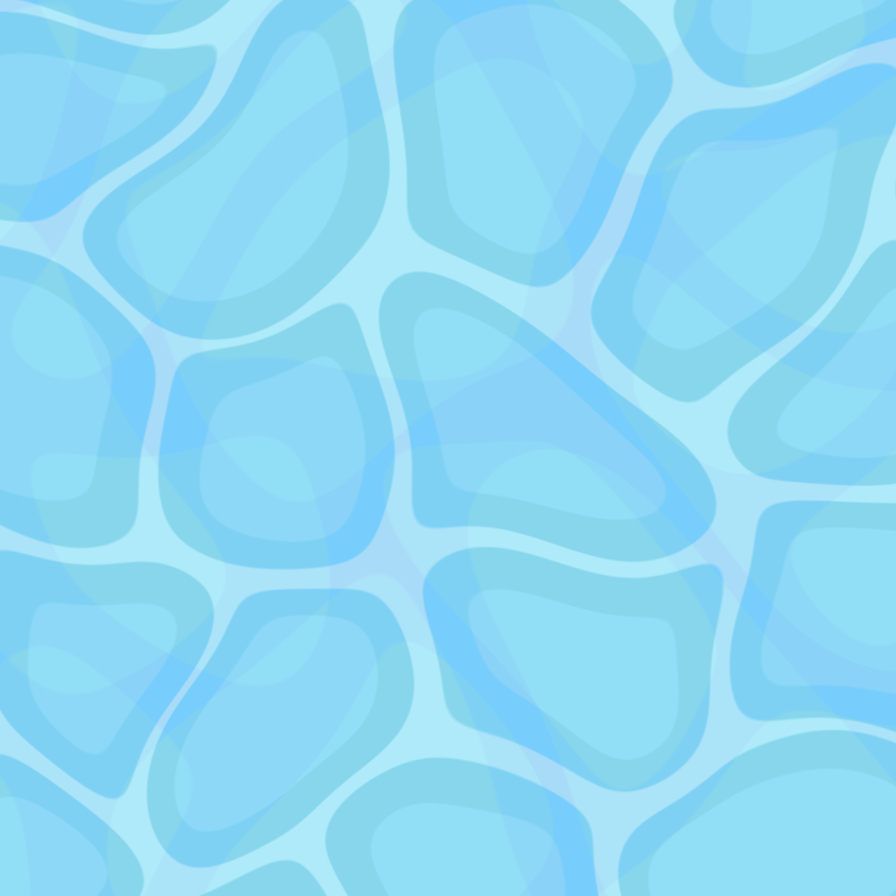
This texture is drawn by a WebGL 1 fragment shader. Its source:

```glsl
precision highp float;
uniform vec2 u_resolution;

const vec3 FOAM = vec3(0.685, 0.918, 0.980);
const vec3 FOAM_BLUE = vec3(0.660, 0.860, 0.970);
const vec3 RIM = vec3(0.530, 0.838, 0.925);
const vec3 RIM_BLUE = vec3(0.465, 0.805, 0.985);
const vec3 POOL = vec3(0.565, 0.875, 0.965);
const vec3 POOL_BLUE = vec3(0.540, 0.822, 0.970);
const float SOFTNESS = 0.0017;

vec2 hash2(vec2 cell) {
  vec2 k = vec2(dot(cell, vec2(127.1, 311.7)), dot(cell, vec2(269.5, 183.3)));
  return fract(sin(k) * 4375.85);
}

vec2 seedPoint(vec2 cell, float jitter) {
  return cell + 0.5 + jitter * (hash2(cell) - 0.5);
}

// Layered sines bend straight cell walls into flowing curves
vec2 ripple(vec2 p, float amount) {
  vec2 broad = sin(p.yx * vec2(2.7, 3.1) + vec2(0.6, 2.1));
  vec2 fine = sin(p.yx * vec2(6.3, 5.7) + p * 1.9 + vec2(4.0, 1.3));
  return p + amount * (broad + 0.4 * fine);
}

// Distance to the nearest cell wall, blended so that corners are round
float wallDistance(vec2 p, float jitter, float sharpness) {
  vec2 base = floor(p);
  vec2 home = base;
  float nearest = 100.0;
  for (int y = -1; y <= 1; y++) {
    for (int x = -1; x <= 1; x++) {
      vec2 cell = base + vec2(float(x), float(y));
      vec2 offset = seedPoint(cell, jitter) - p;
      float d = dot(offset, offset);
      if (d < nearest) {
        nearest = d;
        home = cell;
      }
    }
  }
  vec2 toHome = seedPoint(home, jitter) - p;
  float sum = 0.0;
  for (int y = -2; y <= 2; y++) {
    for (int x = -2; x <= 2; x++) {
      if (x != 0 || y != 0) {
        vec2 toOther = seedPoint(home + vec2(float(x), float(y)), jitter) - p;
        float wall = dot(0.5 * (toHome + toOther), normalize(toOther - toHome));
        sum += exp(-sharpness * wall);
      }
    }
  }
  return -log(sum) / sharpness;
}

float above(float value, float limit, float scale) {
  float blur = SOFTNESS * scale;
  return smoothstep(limit - blur, limit + blur, value);
}

// Broad translucent ribbon that follows the walls of a larger cell pattern
float ribbon(vec2 uv, vec2 shift, float scale, float halfWidth) {
  vec2 p = ripple(uv * scale + shift, 0.14);
  return 1.0 - above(wallDistance(p, 0.8, 14.0), halfWidth, scale);
}

void main() {
  vec2 uv = gl_FragCoord.xy / min(u_resolution.x, u_resolution.y);

  // Net of light, with cells split into rim and pool
  float scale = 3.5;
  vec2 p = uv * scale + vec2(7.3, 2.6);
  float wall = wallDistance(ripple(p, 0.1), 0.85, 16.0);
  float sway = sin(p.x * 2.3 + 1.7 * sin(p.y * 1.6)) * sin(p.y * 2.1 + 0.8);
  float netWidth = 0.035 + 0.02 * sway;
  float rimWidth = 0.135 + 0.025 * sin(p.x * 3.1 - p.y * 2.4);
  float inCell = above(wall, netWidth, scale);
  float inPool = above(wall, netWidth + rimWidth, scale);

  // Overlapping ribbons shift every layer towards blue
  float blue = 0.5 * ribbon(uv, vec2(3.7, 9.2), 2.1, 0.07);
  blue += 0.5 * ribbon(uv.yx, vec2(12.4, 5.1), 2.5, 0.075);

  vec3 foam = mix(FOAM, FOAM_BLUE, blue);
  vec3 rim = mix(RIM, RIM_BLUE, blue);
  vec3 pool = mix(POOL, POOL_BLUE, blue);
  vec3 color = mix(foam, mix(rim, pool, inPool), inCell);
  gl_FragColor = vec4(color, 1.0);
}
```
